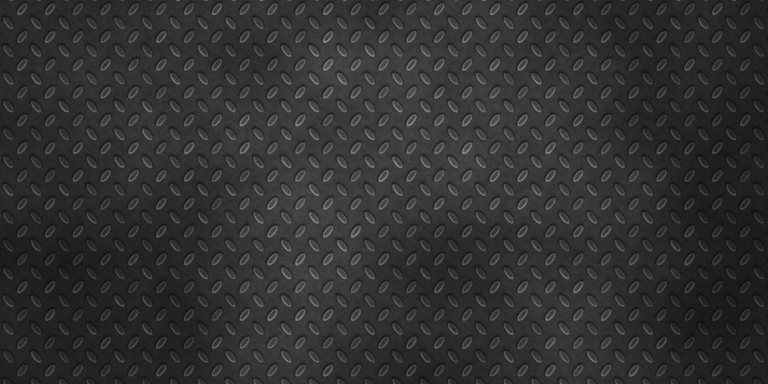
Reproduce this texture procedurally as a Shadertoy shader.

```glsl
// Dark worn steel tread plate: staggered rows of slanted raised lugs under uneven light.
#define PITCH 0.0724              // lug spacing, in canvas heights
#define ORIGIN vec2(0.058, 0.9765) // centre of one rising lug
#define LUG_RADII vec2(0.25, 0.112) // half length and half width, in pitches
#define LUG_ANGLE 0.90            // slope of a rising lug, in radians
#define RIM_WIDTH 0.030
#define RIM_LIGHT 0.20
#define SHADOW 0.50
#define BASE_TONE 0.135
#define CLOUD_AMOUNT 0.13
#define GRAIN_AMOUNT 0.065

float hash(vec2 p) {
    vec3 q = fract(vec3(p.xyx) * 0.1031);
    q += dot(q, q.yzx + 33.33);
    return fract((q.x + q.y) * q.z);
}

float noise(vec2 p) {
    vec2 i = floor(p), f = fract(p);
    f = f * f * (3.0 - 2.0 * f);
    return mix(mix(hash(i), hash(i + vec2(1, 0)), f.x),
               mix(hash(i + vec2(0, 1)), hash(i + vec2(1, 1)), f.x), f.y);
}

float fbm(vec2 p) {
    float sum = 0.0, amp = 0.5;
    for (int i = 0; i < 5; i++) {
        sum += amp * noise(p);
        p = mat2(1.6, 1.2, -1.2, 1.6) * p + 7.3;
        amp *= 0.5;
    }
    return sum;
}

float glow(vec2 p, vec2 centre, vec2 size) {
    vec2 q = (p - centre) / size;
    return exp(-dot(q, q));
}

// Broad pools of light and shade across the sheet
float illumination(vec2 n) {
    float tone = BASE_TONE;
    tone += 0.100 * glow(n, vec2(0.52, 0.72), vec2(0.28, 0.50));
    tone += 0.060 * glow(n, vec2(0.38, 0.15), vec2(0.12, 0.40));
    tone += 0.055 * glow(n, vec2(0.73, 0.25), vec2(0.11, 0.50));
    tone += 0.045 * glow(n, vec2(0.18, 0.80), vec2(0.16, 0.35));
    tone -= 0.035 * glow(n, vec2(0.57, 0.33), vec2(0.10, 0.15));
    tone -= 0.035 * glow(n, vec2(0.95, 0.35), vec2(0.10, 0.30));
    tone -= 0.025 * glow(n, vec2(0.16, 0.25), vec2(0.10, 0.25));
    return tone;
}

// Approximate signed distance to an ellipse
float ellipse(vec2 p, vec2 r) {
    float k = length(p / r);
    return k * (k - 1.0) / max(length(p / (r * r)), 1e-3);
}

mat2 rotation(float a) {
    float c = cos(a), s = sin(a);
    return mat2(c, -s, s, c);
}

void mainImage(out vec4 fragColor, in vec2 fragCoord) {
    vec2 uv = fragCoord / iResolution.y;
    vec2 grid = (uv - ORIGIN) / PITCH;
    float pixel = 1.0 / (iResolution.y * PITCH);
    float soft = 0.6 * pixel;

    // Worn sheet: light pools, clouds, scuffs and fine grain
    float tone = illumination(fragCoord / iResolution.xy);
    tone *= 1.0 + 4.0 * CLOUD_AMOUNT * (fbm(uv * 6.0 + 3.0) - 0.48);
    float grain = noise(uv * 210.0) + noise(uv * vec2(95.0, 120.0) + 40.0) - 1.0;
    tone *= 1.0 + 2.0 * GRAIN_AMOUNT * grain;
    float plate = tone;

    // Rising lugs, then falling lugs half a pitch away
    for (int k = 0; k < 2; k++) {
        vec2 lattice = grid + 0.5 + 0.5 * float(k);
        vec2 id = floor(lattice);
        vec2 cell = fract(lattice) - 0.5;
        float slope = k == 0 ? LUG_ANGLE : -LUG_ANGLE;
        mat2 turn = rotation(slope);
        vec2 p = turn * cell;
        float d = ellipse(p, LUG_RADII);
        float wear = hash(id + 57.0 * float(k) + 11.0);

        // Contact shadow, heavier on the upper side
        float shade = ellipse(turn * (cell - vec2(-0.015, 0.04)), LUG_RADII);
        tone *= 1.0 - SHADOW * (1.0 - smoothstep(-0.04, 0.10, shade));

        // Raised face, slightly ridged along its length
        float face = 1.0 - smoothstep(-soft, soft, d);
        float ridge = 0.5 + 0.5 * cos(p.y * 75.0);
        tone = mix(tone, plate * (1.02 + 0.22 * ridge), face);

        // Polished rim, brightest on the lower side
        vec2 normal = normalize(p / (LUG_RADII * LUG_RADII) + 1e-4) * turn;
        float facing = 0.5 - 0.5 * dot(normal, vec2(0.25, 0.97));
        float rim = 1.0 - smoothstep(RIM_WIDTH * 0.5, RIM_WIDTH * 0.5 + 2.0 * soft,
                                     abs(d + 0.02));
        float gloss = k == 0 ? mix(0.40, 1.0, facing) : mix(0.05, 0.95, facing);
        tone += RIM_LIGHT * rim * gloss * (0.65 + 0.5 * wear) * (0.3 + 3.5 * plate);
    }

    fragColor = vec4(vec3(clamp(tone, 0.0, 1.0)), 1.0);
}
```
